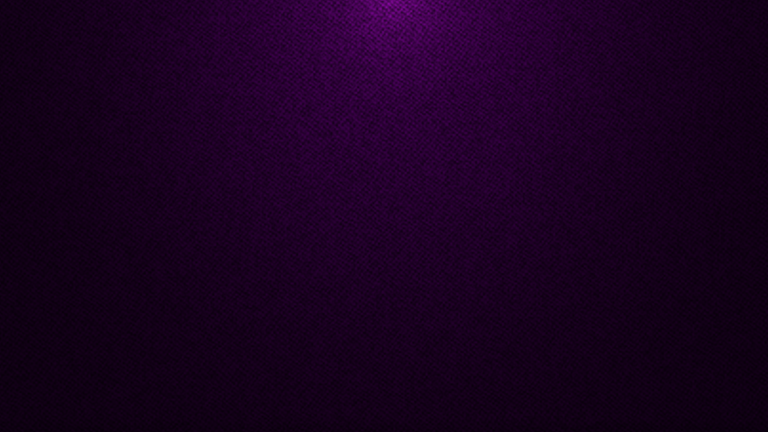
Write a Shadertoy shader that draws this background.

```glsl
const vec2 GLOW_CENTER = vec2(0.514, 1.0);    // share of width and height
const vec3 VIOLET = vec3(1.0, 0.0, 1.26);
const vec3 CORE_TINT = vec3(1.0, 0.12, 1.12);
const float AMBIENT = 0.054;
const float HALO_LEVEL = 0.122;
const float HALO_RADIUS = 0.63;               // lengths in canvas heights
const vec2 HALO_SQUEEZE = vec2(1.04, 0.88);
const float CORE_LEVEL = 0.22;
const float CORE_RADIUS = 0.095;
const float THREADS = 108.0;                  // threads per canvas height
const vec2 RIDGE_STEP = vec2(0.58, 0.82);     // thread counts along x and y
const vec2 CROSS_STEP = vec2(0.76, -0.64);
const float WEAVE_DEPTH = 0.25;
const float GRAIN_DEPTH = 0.52;
const float MOTTLE_DEPTH = 0.07;
const float TAU = 6.2831853;

float hash(vec2 p) {
    vec3 q = fract(p.xyx * 0.1031);
    q += dot(q, q.yzx + 33.33);
    return fract((q.x + q.y) * q.z);
}

float valueNoise(vec2 p) {
    vec2 cell = floor(p);
    vec2 f = fract(p);
    f = f * f * (3.0 - 2.0 * f);
    float low = mix(hash(cell), hash(cell + vec2(1, 0)), f.x);
    float high = mix(hash(cell + vec2(0, 1)), hash(cell + vec2(1, 1)), f.x);
    return mix(low, high, f.y);
}

// Two sets of diagonal threads, nearly balanced, in -1..1
float twill(vec2 p) {
    float wobble = 0.9 * valueNoise(p * 18.0);
    float ridge = sin(TAU * (dot(p, RIDGE_STEP) * THREADS + wobble));
    float cross = sin(TAU * (dot(p, CROSS_STEP) * THREADS - wobble));
    return 0.55 * ridge + 0.45 * cross;
}

void mainImage(out vec4 fragColor, in vec2 fragCoord) {
    vec2 p = fragCoord / iResolution.y;
    float aspect = iResolution.x / iResolution.y;

    // Light falling from the top edge
    vec2 offset = p - GLOW_CENTER * vec2(aspect, 1.0);
    float r = length(offset * HALO_SQUEEZE) / HALO_RADIUS;
    float halo = HALO_LEVEL * exp(-r * r);
    float core = CORE_LEVEL * exp(-length(offset * vec2(0.9, 1.1)) / CORE_RADIUS);
    vec3 color = VIOLET * (AMBIENT + halo) + CORE_TINT * core;

    // Cloth: threads fade out where pixels cannot resolve them
    float threadVisibility = smoothstep(1.5, 2.6, iResolution.y / THREADS);
    float cloth = 1.0 + WEAVE_DEPTH * threadVisibility * twill(p);
    cloth += GRAIN_DEPTH * (valueNoise(p * THREADS * 2.1) - 0.5);
    cloth += MOTTLE_DEPTH * (valueNoise(p * vec2(38.0, 24.0)) - 0.5);
    color *= cloth;

    // Slight darkening along the bottom edge
    color *= mix(0.85, 1.0, smoothstep(0.0, 0.04, p.y));

    fragColor = vec4(color, 1.0);
}
```
